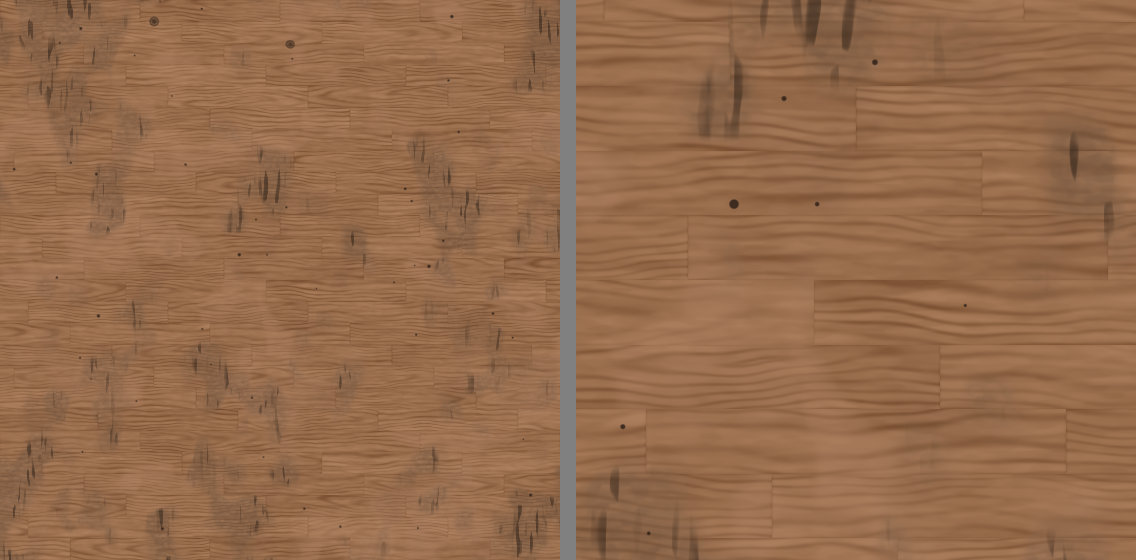
Left: the whole. Right: its middle third, enlarged.
Write a WebGL 2 fragment shader that draws this texture.

```glsl
#version 300 es
precision highp float;
// Worn brown parquet: 26 rows of staggered planks, four to a row, with grain, stains and specks.

uniform vec2 u_resolution;
out vec4 fragColor;

vec3 hash3(vec2 p) {
    return fract(sin(vec3(dot(p, vec2(127.1, 311.7)),
                          dot(p, vec2(269.5, 183.3)),
                          dot(p, vec2(419.2, 371.9)))) * 43758.5);
}

// Cellular noise: x = softly blended cell tone, y = nearest distance, z = nearest cell's random value.
vec3 cells(vec2 p) {
    vec2 base = floor(p), f = p - base;
    float sum = 0.0, weight = 0.0, nearest = 9.0, id = 0.0;
    for (int j = -1; j <= 1; j++) {
        for (int i = -1; i <= 1; i++) {
            vec2 cell = vec2(i, j);
            vec3 h = hash3(base + cell);
            vec2 d = cell + h.xy - f;
            float d2 = dot(d, d), w = exp(-6.0 * d2);
            sum += w * h.z;
            weight += w;
            if (d2 < nearest) { nearest = d2; id = h.z; }
        }
    }
    return vec3(sum / weight, sqrt(nearest), id);
}

// Dark growth lines of one plank; q is measured in plank heights.
float growthRings(vec2 q, vec3 seed) {
    float bend = 0.10 * sin(q.x * 0.7 + seed.x * 40.0)
               + 0.05 * sin(q.x * 1.7 + q.y * 2.0 + seed.y * 90.0)
               + 0.02 * sin(q.x * 4.1 - q.y * 5.0 + seed.z * 70.0);
    float h = q.y + bend;
    float straight = h * mix(3.0, 6.0, seed.x) + 0.4 * sin(h * 5.0 + seed.z * 50.0);
    float arched = 7.0 * length(vec2((q.x - 6.5 * seed.x) * 0.09, h - 0.2 - 0.6 * seed.z));
    float phase = seed.y < 0.35 ? arched : straight;
    return pow(0.5 + 0.5 * sin(6.2832 * phase), 2.5);
}

void main() {
    vec2 uv = gl_FragCoord.xy / u_resolution;
    float px = 1.0 / min(u_resolution.x, u_resolution.y);

    // Plank layout: each row shifts by 0.3 of a plank.
    float rowPos = (1.0 - uv.y) * 26.0;
    float row = floor(rowPos);
    float along = uv.x * 4.0 - 0.3 * row;
    vec2 local = vec2(fract(along), rowPos - row);
    vec3 seed = hash3(vec2(floor(along), row) + 7.0);
    vec2 q = vec2(local.x * 6.5, local.y);

    // Grain: rings, long fibres and short pores.
    vec2 shift = floor(seed.xy * 90.0);
    float fibre = cells(q * vec2(0.7, 8.0) + shift).x - 0.5;
    float pores = cells(q * vec2(3.5, 13.0) + shift.yx).x - 0.5;
    float ringFade = cells(q * vec2(0.6, 1.5) + shift + 31.0).x;
    float tone = 0.17 + 0.26 * (seed.z - 0.5) + 0.42 * fibre + 0.22 * pores;
    tone -= growthRings(q, seed) * mix(0.12, 0.72, ringFade);

    // Thin seams, stronger on some planks.
    vec2 edge = min(local, 1.0 - local) / vec2(4.0, 26.0);
    float seam = 1.0 - smoothstep(0.0, 0.0008 + px, min(edge.x, edge.y));
    tone -= seam * mix(0.08, 0.3, seed.x);

    vec3 color = vec3(0.594, 0.424, 0.296) + tone * vec3(0.15, 0.14, 0.13);

    // Pale rubbed areas and grey-brown stains, both broken up by fine grit.
    float grit = cells(uv * vec2(170.0, 260.0)).x;
    float fine = cells(uv * vec2(32.0, 24.0) + 11.0).x;
    float rubbed = 0.7 * cells(uv * vec2(8.0, 15.0) + 43.0).x + 0.3 * fine;
    float stain = 0.65 * cells(uv * vec2(12.0, 8.0) + 71.0).x + 0.35 * fine;
    color = mix(color, vec3(0.71, 0.53, 0.41), 0.36 * smoothstep(0.52, 0.85, rubbed));
    color = mix(color, vec3(0.43, 0.32, 0.24),
                smoothstep(0.5, 0.82, stain) * mix(0.25, 0.62, grit));

    // Short upright scuffs inside the heaviest stains.
    float scuff = smoothstep(0.72, 0.92, cells(uv * vec2(190.0, 30.0)).x);
    color *= 1.0 - 0.35 * scuff * smoothstep(0.6, 0.78, stain);

    // Scattered dark specks.
    vec3 speck = cells(uv * 17.0 + 5.0);
    float speckSize = mix(0.0008, 0.0028, fract(speck.z * 57.0));
    float speckMask = step(0.83, speck.z)
                    * (1.0 - smoothstep(speckSize - px, speckSize + px, speck.y / 17.0));
    color = mix(color, vec3(0.13, 0.09, 0.07), 0.75 * speckMask);

    // A few small knots with a dark rim.
    vec3 knot = cells(uv * 6.0 + 19.0);
    float radius = knot.y / 6.0 + 0.003 * (fine - 0.5);
    float rim = 1.0 - smoothstep(0.0, 0.0015 + px, abs(radius - 0.007));
    float core = 1.0 - smoothstep(0.002, 0.009, radius);
    color *= 1.0 - step(0.91, knot.z) * max(0.4 * rim, 0.5 * core);

    fragColor = vec4(color, 1.0);
}
```
